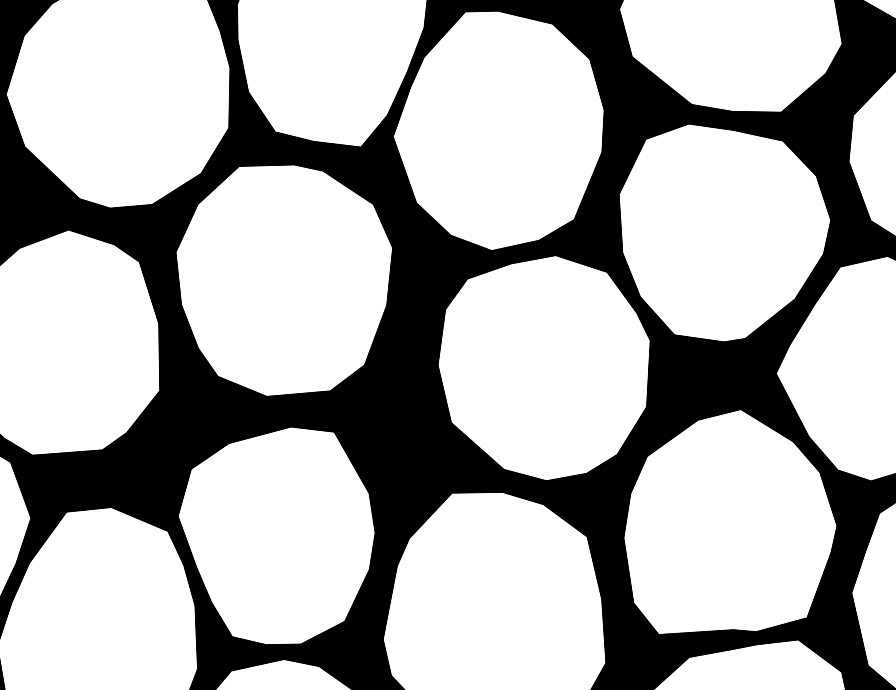
Reproduce this pattern procedurally as a Shadertoy shader.

```glsl
const vec3 GRAIN_COLOR = vec3(1.0);
const vec3 GAP_COLOR = vec3(0.0);
const vec2 CELL = vec2(0.315, 0.355);      // column width, grain pitch in a column
const vec2 STRETCH = vec2(0.96, 1.05);     // grains are a little taller than wide
const vec2 VIEW_OFFSET = vec2(3.17, 5.42);
const float JITTER = 0.40;                 // scatter of the centres, in cells
const float SIZE_SPREAD = 0.014;           // weight range between large and small
const float HALF_GAP = 0.006;              // least half distance between grains
const float MAX_RADIUS = 0.184;
const float ROUNDNESS = 9.0;               // lower is rounder
const float CORNERS = 14.0;
const float CORNER_SHIFT = 0.6;            // uneven spacing of the corners
const float ROUGHNESS = 0.04;              // radius change from corner to corner
const float WARP = 0.35;                   // slow bulging of the outline
const float TAU = 6.2831853;

vec2 hash2(vec2 cell) {
    uvec2 v = uvec2(ivec2(floor(cell))) * 1664525u + 10139u;
    v.x += v.y * 1664525u;
    v.y += v.x * 1664525u;
    v ^= v >> 16u;
    v.x += v.y * 1664525u;
    v.y += v.x * 1664525u;
    v ^= v >> 16u;
    return vec2(v & 65535u) / 65536.0;
}

float gradientDot(vec2 corner, vec2 offset) {
    float angle = TAU * hash2(corner).x;
    return dot(vec2(cos(angle), sin(angle)), offset);
}

float gradientNoise(vec2 p) {
    vec2 i = floor(p), f = p - i;
    vec2 u = f * f * f * (f * (f * 6.0 - 15.0) + 10.0);
    vec2 e = vec2(0.0, 1.0);
    float low = mix(gradientDot(i, f), gradientDot(i + e.yx, f - e.yx), u.x);
    float high = mix(gradientDot(i + e, f - e), gradientDot(i + 1.0, f - 1.0), u.x);
    return mix(low, high, u.y);
}

// Centre (xy) and weight (z) of a grain in staggered columns
vec3 grainSite(vec2 id) {
    vec2 stagger = vec2(0.0, 0.5 * mod(id.x, 2.0));
    vec2 jitter = JITTER * (hash2(id) - 0.5);
    float weight = SIZE_SPREAD * (hash2(id + 71.0).x - 0.5);
    return vec3((id + 0.5 + stagger + jitter) * CELL, weight);
}

// Cell id of the grain whose weighted territory holds p
vec2 nearestGrain(vec2 p) {
    vec2 base = floor(p / CELL), best = base;
    float bestPower = 1e5;
    for (int y = -2; y <= 2; y++)
    for (int x = -2; x <= 2; x++) {
        vec2 id = base + vec2(x, y);
        vec3 site = grainSite(id);
        vec2 toSite = p - site.xy;
        float power = dot(toSite, toSite) - site.z;
        if (power < bestPower) { bestPower = power; best = id; }
    }
    return best;
}

float cornerTurn(vec2 id, float index) {
    float wrapped = mod(index, CORNERS);
    return index + CORNER_SHIFT * hash2(id * 37.0 + vec2(wrapped, 11.0)).x;
}

// Corner relative to the centre, kept inside the grain's territory
vec2 grainCorner(vec2 id, vec3 site, float index) {
    float angle = cornerTurn(id, index) * TAU / CORNERS;
    vec2 dir = vec2(cos(angle), sin(angle));
    float bulge = 1.0 + WARP * gradientNoise(site.xy * 7.0 + dir * 0.8);
    float sum = pow(MAX_RADIUS * bulge, -ROUNDNESS);
    for (int y = -2; y <= 2; y++)
    for (int x = -2; x <= 2; x++) {
        if (x == 0 && y == 0) continue;
        vec3 other = grainSite(id + vec2(x, y));
        vec2 between = other.xy - site.xy;
        float span = length(between);
        float facing = dot(dir, between) / span;
        float wall = 0.5 * (span + (site.z - other.z) / span) - HALF_GAP;
        if (facing > 0.0) sum += pow(facing / max(wall, 0.03), ROUNDNESS);
    }
    float wrapped = mod(index, CORNERS);
    float rough = 1.0 - ROUGHNESS * hash2(id * 53.0 + vec2(wrapped, 29.0)).y;
    return dir * rough * pow(sum, -1.0 / ROUNDNESS);
}

// Signed distance to the polygon edge facing p, positive inside
float grainDistance(vec2 p) {
    vec2 id = nearestGrain(p);
    vec3 site = grainSite(id);
    vec2 q = p - site.xy;
    float turn = fract(atan(q.y, q.x) / TAU) * CORNERS;
    float index = floor(turn);
    if (turn < cornerTurn(id, index)) index -= 1.0;
    vec2 a = grainCorner(id, site, index);
    vec2 edge = grainCorner(id, site, index + 1.0) - a;
    return (edge.x * (q.y - a.y) - edge.y * (q.x - a.x)) / length(edge);
}

void mainImage(out vec4 fragColor, in vec2 fragCoord) {
    vec2 p = fragCoord / iResolution.y / STRETCH + VIEW_OFFSET;
    float soft = 0.5 / iResolution.y;
    float inside = smoothstep(-soft, soft, grainDistance(p));
    fragColor = vec4(mix(GAP_COLOR, GRAIN_COLOR, inside), 1.0);
}
```
